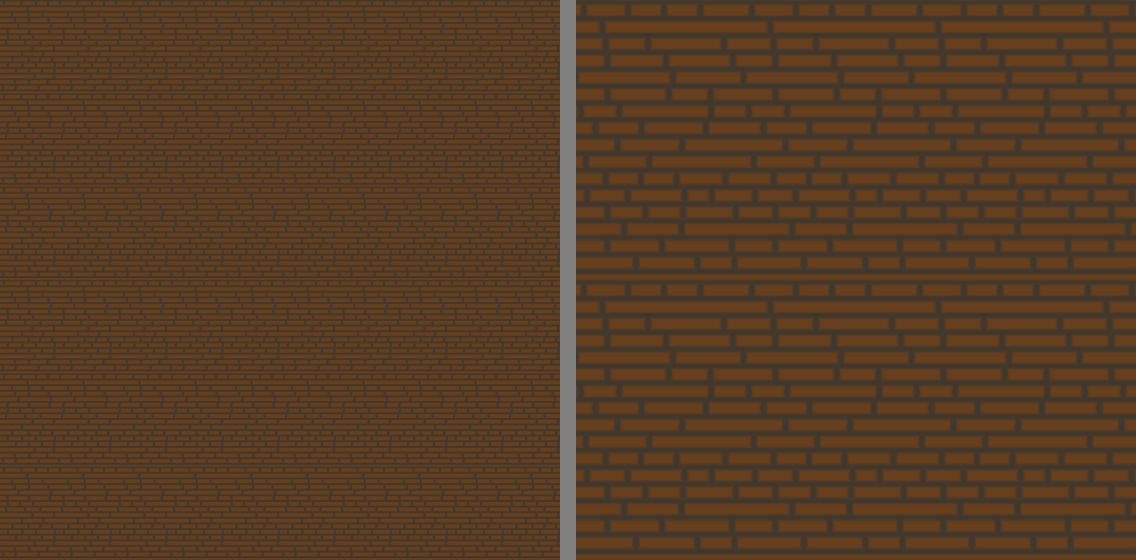
Left, the full canvas; right, a detail of the centre.
A WebGL 1 fragment shader for this texture:

```glsl
precision highp float;
// Fine brown brickwork: a tile of 16 thin courses plus one cut course, repeated
// 10 x 6 times. Each course has its own brick count and phase; a hash shifts
// the joints in between. Bricks are softly edged boxes over dark mortar.

uniform vec2 u_resolution;

const vec2 REPEATS = vec2(10.0, 6.0);
const float COURSES = 16.62;          // course heights in one tile
const float CUT_COURSE = 16.0;        // index of the cut course
const float BED = 0.35;               // mortar share of a course height
const float BED_SHIFT = 0.105;        // offset of the first course
const float JOINT_HALF = 0.002;       // half joint width, canvas units
const float SOFTNESS = 0.0013;        // edge blur, canvas units
const float JOINT_JITTER = 0.7;       // shift, in mean brick lengths
const vec3 BRICK = vec3(0.405, 0.247, 0.112);
const vec3 MORTAR = vec3(0.252, 0.217, 0.178);

// Courses run from the top down, four to a column.
const mat4 BRICK_COUNT = mat4(
  4.0, 1.0, 3.0, 3.0,
  2.0, 3.0, 3.0, 3.0,
  2.0, 2.0, 4.0, 4.0,
  4.0, 2.0, 3.0, 3.0);
const mat4 PHASE = mat4(
  0.38, 0.49, 0.51, 0.52,
  0.33, 0.52, 0.36, 0.45,
  0.58, 0.77, 0.51, 0.40,
  0.52, 0.62, 0.52, 0.69);

float hash(vec2 p) {
  vec3 q = fract(vec3(p.xyx) * 0.1031);
  q += dot(q, q.yzx + 33.33);
  return fract((q.x + q.y) * q.z);
}

float courseValue(mat4 values, float course) {
  vec4 index = vec4(0.0, 1.0, 2.0, 3.0);
  vec4 column = 1.0 - min(abs(index - floor(course / 4.0)), 1.0);
  vec4 entry = 1.0 - min(abs(index - mod(course, 4.0)), 1.0);
  return dot(entry, values * column);
}

// Distance to the nearest joint of a course, in tile widths.
float jointDistance(float x, float course) {
  float count = courseValue(BRICK_COUNT, course);
  float phase = courseValue(PHASE, course);
  float nearest = 1.0;
  for (int i = 0; i < 4; i++) {
    float k = float(i);
    if (k >= count) break;
    float shift = k > 0.0 ? JOINT_JITTER * (hash(vec2(k, course) + 3.7) - 0.5) : 0.0;
    float joint = phase + (k + shift) / count;
    nearest = min(nearest, abs(fract(x - joint + 0.5) - 0.5));
  }
  return nearest;
}

void main() {
  vec2 tile = fract(gl_FragCoord.xy / u_resolution * REPEATS);

  // Course index and height within it, measured downwards
  float down = fract(1.0 - tile.y - BED_SHIFT / COURSES) * COURSES;
  float course = floor(down);
  float within = down - course;

  // Signed distance to the brick edge, positive inside
  bool isCut = course >= CUT_COURSE;
  float bottom = isCut ? fract(COURSES) - BED_SHIFT : 1.0 - 0.5 * BED;
  float bedEdge = min(within - 0.5 * BED, bottom - within) / (COURSES * REPEATS.y);
  float jointEdge = isCut ? 1.0 : jointDistance(tile.x, course) / REPEATS.x - JOINT_HALF;
  float edge = min(bedEdge, jointEdge);

  float blur = max(SOFTNESS, 0.6 / min(u_resolution.x, u_resolution.y));
  float brick = smoothstep(-blur, blur, edge);
  gl_FragColor = vec4(mix(MORTAR, BRICK, brick), 1.0);
}
```
